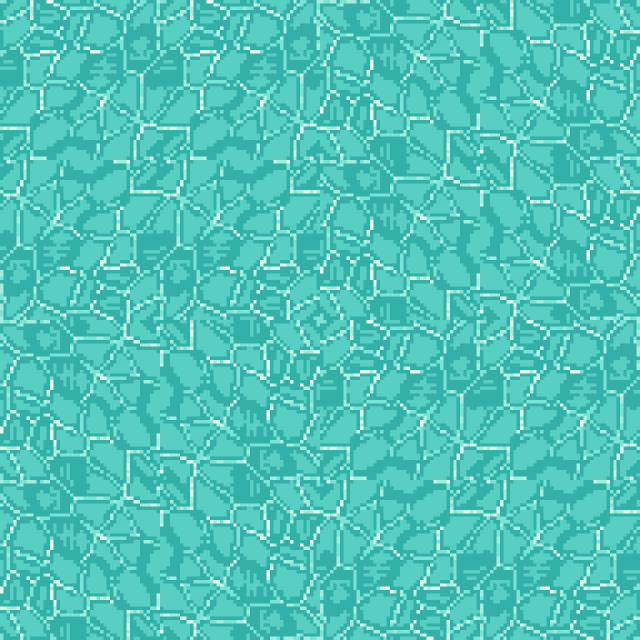
A Shadertoy shader for this texture:

```glsl
// Pixelated turquoise water: turned square tiles of stretched cells with pale broken outlines.

float hash(vec2 p) {
    return fract(sin(dot(p, vec2(12.99, 78.23))) * 4375.85);
}

// Maps a tile onto the cell lattice, stretching cells along the rising diagonal.
const mat2 STRETCH = mat2(5.0, -1.0, -1.0, 5.0);

// Lattice key that repeats with the tile.
vec2 siteKey(vec2 id) {
    return mod(vec2(5.0 * id.x + id.y, id.x + 5.0 * id.y), 24.0);
}

vec2 sitePoint(vec2 id) {
    vec2 key = siteKey(id);
    return id + 0.04 + 0.92 * vec2(hash(key + 3.1), hash(key.yx + 41.7));
}

vec3 lineColor(float tone) {
    if (tone < 0.50) return vec3(0.48, 0.89, 0.84);
    if (tone < 0.70) return vec3(0.65, 0.92, 0.86);
    if (tone < 0.84) return vec3(0.82, 0.99, 0.91);
    return vec3(0.90, 1.00, 0.93);
}

vec3 waterTexel(vec2 texel) {
    // Bend the lattice with waves that close at the tile border.
    vec2 q = (texel + 0.5) / 48.0;
    q += 0.016 * sin(6.28318 * (q.yx * vec2(2.0, 1.0) + vec2(0.1, 0.6)))
       + 0.007 * sin(6.28318 * (q.yx * vec2(3.0, 4.0) + q));
    vec2 p = STRETCH * q;

    // Nearest cell site.
    vec2 home = floor(p);
    vec2 nearId = home;
    float nearest = 100.0;
    for (int y = -1; y <= 1; y++)
    for (int x = -1; x <= 1; x++) {
        vec2 id = home + vec2(x, y);
        vec2 toSite = sitePoint(id) - p;
        float d = dot(toSite, toSite);
        if (d < nearest) { nearest = d; nearId = id; }
    }

    // Closest border, measured in texels.
    vec2 site = sitePoint(nearId);
    vec2 edgeId = nearId;
    vec2 normal = vec2(1.0, 0.0);
    float border = 100.0;
    for (int y = -2; y <= 2; y++)
    for (int x = -2; x <= 2; x++) {
        if (x == 0 && y == 0) continue;
        vec2 id = nearId + vec2(x, y);
        vec2 other = sitePoint(id);
        vec2 across = normalize(other - site);
        vec2 slope = STRETCH * across;
        float d = 48.0 * dot(0.5 * (site + other) - p, across) / length(slope);
        if (d < border) {
            border = d;
            edgeId = id;
            normal = normalize(slope);
        }
    }

    // Light core inside each cell, some cells combed into streaks.
    vec2 key = siteKey(nearId);
    float cell = hash(key + 9.3);
    float rim = 1.2 + 0.8 * cell
              + 0.3 * sin(texel.x * 1.7 + 2.0 * sin(texel.y * 0.9));
    float streak = hash(vec2(floor(texel.x / 4.0), texel.y) + 5.0);
    if (cell > 0.78 && streak > 0.55) rim += 2.5;
    vec3 color = border > rim ? vec3(0.35, 0.81, 0.77) : vec3(0.20, 0.69, 0.66);

    // One-texel outlines: some missing, some dim, some glinting.
    float edge = hash(key + siteKey(edgeId) + 17.0);
    float thickness = 0.5 * max(abs(normal.x), abs(normal.y));
    float grain = hash(texel + 2.7);
    if (border < thickness && edge > 0.12 && grain > 0.05)
        color = lineColor(0.6 * edge + 0.45 * grain - 0.05);
    return color;
}

vec3 water(vec2 uv) {
    // Blocks of two by two tiles alternate between half turns and quarter turns.
    vec2 tile = floor(uv * 4.0);
    vec2 local = fract(uv * 4.0) - 0.5;
    float row = 3.0 - tile.y;
    bool quarter = mod(floor(tile.x / 2.0) + floor(row / 2.0), 2.0) > 0.5;
    float flip = mod(quarter ? tile.x : row, 2.0);
    if (quarter) local = vec2(local.y, -local.x);
    if (flip > 0.5) local = -local;
    return waterTexel(clamp(floor((local + 0.5) * 48.0), 0.0, 47.0));
}

void mainImage(out vec4 fragColor, in vec2 fragCoord) {
    // Four samples soften the texel edges.
    vec3 color = vec3(0.0);
    for (int i = 0; i < 4; i++) {
        vec2 offset = vec2(i % 2, i / 2) * 0.5 - 0.25;
        color += water((fragCoord + offset) / iResolution.xy);
    }
    fragColor = vec4(color / 4.0, 1.0);
}
```
